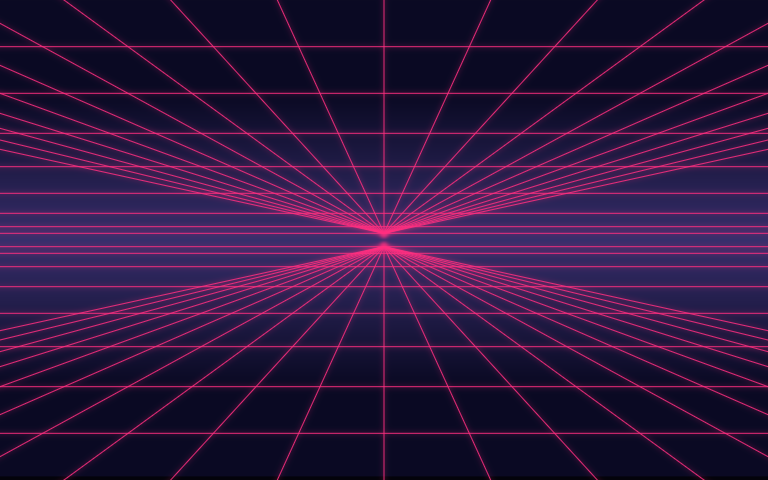
This background is drawn by a Shadertoy shader. Its source:

```glsl
const vec3 NIGHT = vec3(0.039, 0.037, 0.138);
const vec3 HAZE = vec3(0.212, 0.180, 0.420);
const vec3 NEON = vec3(1.0, 0.18, 0.50);

const float UNIT = 1.0 / 72.0;         // gap from the middle to each grid's horizon
const float SPREAD = 16.0 / 35.0;      // sideways slope between neighbouring rays
const float LINE_WIDTH = 0.0022;
const float GLOW_RADIUS = 0.008;
const int RAYS = 10;
const int ROWS = 9;

// Vertical haze, strongest along the middle
vec3 backdrop(float y) {
    float haze = clamp(1.0 - abs(y) / 0.3, 0.0, 1.0);
    return mix(NIGHT, HAZE, haze);
}

// Opacity of a thin line with a faint halo, at distance d
float neonLine(float d, float pixel) {
    float halfWidth = 0.5 * LINE_WIDTH;
    float coverage = clamp((halfWidth + 0.5 * pixel - d) / pixel, 0.0, 1.0);
    float core = 0.85 * min(coverage, LINE_WIDTH / pixel);
    float halo = 0.10 * exp(-d * d / (GLOW_RADIUS * GLOW_RADIUS));
    return core + halo * (1.0 - core);
}

float rayDistance(vec2 p, vec2 direction) {
    return length(p - direction * max(dot(p, direction), 0.0));
}

// Light passing through the rays that fan out from the vanishing point
float rayGaps(vec2 p, float pixel) {
    float clear = 1.0;
    for (int i = -RAYS; i <= RAYS; i++) {
        vec2 direction = normalize(vec2(float(i) * SPREAD, 1.0));
        clear *= 1.0 - neonLine(rayDistance(p, direction), pixel);
    }
    return clear;
}

// Light passing through the rows, whose spacing grows by one unit each step
float rowGaps(float height, float pixel) {
    float clear = 1.0;
    for (int i = 0; i < ROWS; i++) {
        float n = float(i);
        float row = UNIT * (1.0 + 0.5 * n * (n + 1.0));
        clear *= 1.0 - neonLine(abs(height - row), pixel);
    }
    return clear;
}

void mainImage(out vec4 fragColor, in vec2 fragCoord) {
    float pixel = 1.0 / iResolution.y;
    vec2 p = (fragCoord - 0.5 * iResolution.xy) * pixel;

    // Floor and ceiling mirror each other
    float height = abs(p.y);
    vec2 fromApex = vec2(p.x, height - UNIT);
    float clear = rayGaps(fromApex, pixel) * rowGaps(height, pixel);

    // Dark strip along the bottom edge
    float strip = smoothstep(0.006, 0.009, p.y + 0.5);
    vec3 color = backdrop(p.y) * mix(0.3, 1.0, strip);

    fragColor = vec4(mix(NEON, color, clear), 1.0);
}
```
